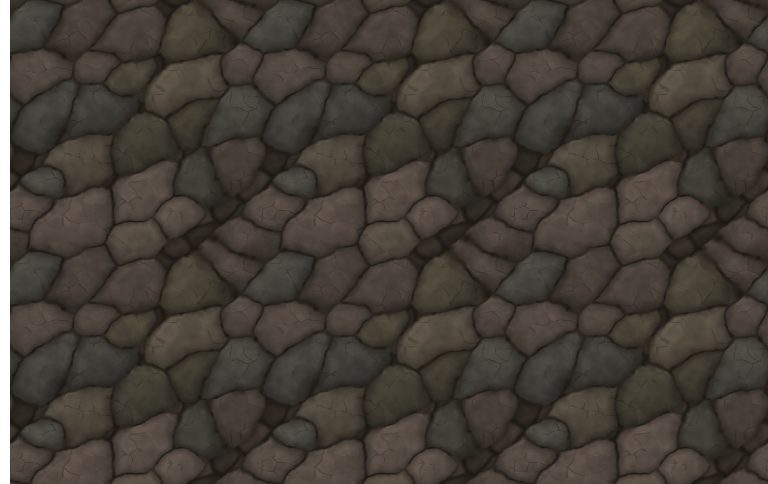
Give the GLSL for this texture, as a Shadertoy shader.

```glsl
// Weathered cobbles leaning up to the right, on a square tile repeated three
// times across and nearly twice down, beside a thin white left margin.
// Wrapped, stretched Voronoi cells shape the stones; gradient noise wears them.

const float TILE_SIZE = 0.521;    // in canvas heights
const float MARGIN = 0.0205;      // in canvas heights
const float LEAN = 0.56;          // angle of the long axis of the stones
const vec3 CREVICE = vec3(0.135, 0.115, 0.092);
const vec3 RUBBLE = vec3(0.225, 0.195, 0.168);
const vec3 BROWN = vec3(0.300, 0.262, 0.235);
const vec3 OLIVE = vec3(0.290, 0.268, 0.215);
const vec3 SLATE = vec3(0.268, 0.264, 0.240);

struct Stone {
    float center;   // scaled distance to the centre of the stone
    float gap;      // scaled distance to the border with its neighbour
    vec2 offset;    // position relative to the centre
    vec2 id;        // random pair per stone
};

vec2 hash2(vec2 p) {
    vec3 q = fract(p.xyx * vec3(0.1031, 0.1030, 0.0973));
    q += dot(q, q.yzx + 33.33);
    return fract((q.xx + q.yz) * q.zy);
}

vec2 wrapCell(vec2 cell, float period) {
    return floor(mod(cell + 0.5, period));
}

// One corner of the gradient noise lattice
float cornerSlope(vec2 cell, vec2 toPoint, float period) {
    float angle = 6.2832 * hash2(wrapCell(cell, period) + period * 3.0).x;
    return dot(vec2(cos(angle), sin(angle)), toPoint);
}

float gradientNoise(vec2 p, float period) {
    vec2 c = floor(p), f = p - c;
    vec2 u = f * f * f * (f * (f * 6.0 - 15.0) + 10.0);
    vec2 e = vec2(1.0, 0.0);
    float low = mix(cornerSlope(c, f, period), cornerSlope(c + e, f - e, period), u.x);
    float high = mix(cornerSlope(c + e.yx, f - e.yx, period),
                     cornerSlope(c + 1.0, f - 1.0, period), u.x);
    return mix(low, high, u.y);
}

float fbm(vec2 uv, float frequency) {
    float sum = 0.0, gain = 1.0;
    for (int i = 0; i < 4; i++) {
        sum += gain * gradientNoise(uv * frequency, frequency);
        frequency *= 2.0;
        gain *= 0.5;
    }
    return sum;
}

// Nearest stretched cell on a wrapped grid of count by count stones
Stone findStone(vec2 uv, float count, float seed, float lean, float stretch) {
    vec2 p = uv * count, base = floor(p);
    float c = cos(lean), s = sin(lean);
    Stone stone = Stone(9.0, 0.0, vec2(0.0), vec2(0.0));
    float second = 9.0;
    for (int j = -2; j <= 2; j++)
    for (int i = -2; i <= 2; i++) {
        vec2 cell = base + vec2(i, j);
        vec2 key = wrapCell(cell, count) + seed;
        vec2 d = p - cell - 0.12 - 0.76 * hash2(key);
        vec2 id = hash2(key + 47.0);
        vec2 along = vec2(c * d.x + s * d.y, c * d.y - s * d.x);
        float dist = length(along * vec2(1.0 / stretch, stretch)) / mix(0.72, 1.3, id.x);
        if (dist < stone.center) {
            second = stone.center;
            stone = Stone(dist, 0.0, d, id);
        } else second = min(second, dist);
    }
    stone.gap = second - stone.center;
    return stone;
}

vec3 stoneTint(vec2 id) {
    vec3 tint = mix(BROWN, OLIVE, smoothstep(0.45, 0.7, id.y));
    tint = mix(tint, SLATE, smoothstep(0.7, 0.9, id.y));
    return tint * mix(0.86, 1.1, fract(id.x * 7.3 + id.y * 3.1));
}

vec3 cobbles(vec2 uv) {
    // Uneven outlines
    vec2 warp = vec2(fbm(uv, 7.0), fbm(uv.yx + 0.37, 7.0));
    Stone big = findStone(uv + 0.022 * warp, 5.0, 11.0, LEAN, 1.25);
    Stone small = findStone(uv + 0.018 * warp.yx, 10.0, 71.0, LEAN, 1.2);
    Stone chip = findStone(uv + 0.03 * warp, 14.0, 131.0, -0.5, 1.15);
    float grain = fbm(uv, 24.0);
    float patches = fbm(uv + 0.13, 9.0);

    // Small rubble in the hollows
    float rubbleBody = smoothstep(0.0, 0.30, small.gap);
    vec3 rubble = mix(CREVICE, RUBBLE * mix(0.82, 1.18, small.id.y), rubbleBody);
    rubble *= 1.0 + 0.22 * clamp(small.offset.y - 0.3 * small.offset.x, -0.6, 0.6);

    // Large stones with rounded, top-lit faces
    float edge = min(big.gap, 1.5 * (0.72 - big.center));
    float cover = smoothstep(0.0, 0.07, edge);
    float dome = smoothstep(-0.04, 0.34, edge);
    float slope = clamp(big.offset.y - 0.45 * big.offset.x, -0.6, 0.6);
    vec3 face = stoneTint(big.id) * mix(0.72, 1.04, dome) * (1.0 + 0.23 * slope);

    // Flaked facets, hairline cracks and worn upper rims
    face *= 1.0 + 0.10 * (chip.id.y - 0.5);
    float cracked = smoothstep(0.05, 0.4, patches);
    face *= 1.0 - 0.20 * cracked * (1.0 - smoothstep(0.0, 0.10, chip.gap));
    float rim = smoothstep(0.05, 0.12, edge) * (1.0 - smoothstep(0.12, 0.24, edge));
    face += vec3(0.055, 0.050, 0.042) * rim * smoothstep(0.1, 0.45, slope)
          * smoothstep(-0.1, 0.3, patches);

    // Contact shadow, stains and grain
    float shadow = smoothstep(-0.35, 0.0, edge) * (1.0 - cover);
    vec3 color = mix(rubble * (1.0 - 0.22 * shadow), face, cover);
    color = mix(CREVICE, color, mix(0.58, 1.0, smoothstep(0.0, 0.09, abs(edge))));
    return color * (1.0 + 0.10 * patches + 0.10 * grain + 0.10 * fbm(uv, 2.0));
}

void mainImage(out vec4 fragColor, in vec2 fragCoord) {
    vec2 p = fragCoord / iResolution.y;
    vec2 uv = fract((p - vec2(MARGIN, 1.0)) / TILE_SIZE);
    float pixel = 1.0 / iResolution.y;
    float inside = smoothstep(MARGIN - 0.5 * pixel, MARGIN + 0.5 * pixel, p.x);
    fragColor = vec4(mix(vec3(1.0), cobbles(uv), inside), 1.0);
}
```
